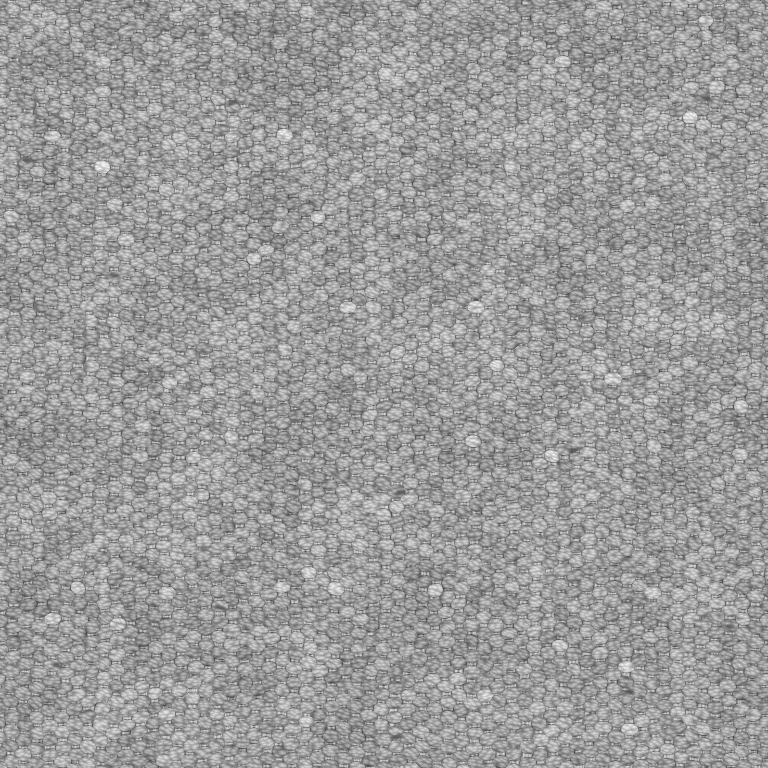
Reproduce this texture procedurally as a WebGL 1 fragment shader.

```glsl
precision highp float;
// Grey plain-weave cloth: rounded weft bumps on two interleaved lattices, with
// warp fibres showing in the gaps. Cellular noise gives the fibres, layered
// sines bend the threads and tint broad patches, hashes vary single bumps.
uniform vec2 u_resolution;

const vec2 REPEATS = vec2(30.0, 51.0);     // bumps across and down per lattice
const vec2 BUMP_RADIUS = vec2(0.31, 0.41); // in lattice cells
const vec2 WEFT_FIBRES = vec2(125.0, 270.0);
const vec2 WARP_FIBRES = vec2(290.0, 120.0);
const vec2 SLUB_GRID = vec2(9.0, 13.0);
const float TAU = 6.2831853;

float hash(vec2 p) {
  vec3 q = fract(vec3(p.xyx) * 0.1031);
  q += dot(q, q.yzx + 33.33);
  return fract((q.x + q.y) * q.z);
}

vec2 hash2(vec2 p) {
  return vec2(hash(p + 3.7), hash(p + 91.3));
}

// Distance to the nearest scattered point
float cellular(vec2 p) {
  vec2 cell = floor(p);
  float nearest = 2.0;
  for (int y = -1; y <= 1; y++) {
    for (int x = -1; x <= 1; x++) {
      vec2 id = cell + vec2(float(x), float(y));
      nearest = min(nearest, length(id + hash2(id) - p));
    }
  }
  return nearest;
}

// Smooth drift of the threads, in lattice cells
vec2 threadDrift(vec2 uv) {
  vec2 a = TAU * uv;
  return vec2(0.09 * sin(3.0 * a.y + 2.0 * sin(a.x)) + 0.04 * sin(11.0 * a.y + 5.0 * a.x),
              0.16 * sin(2.0 * a.x + a.y) + 0.07 * sin(9.0 * a.x - 4.0 * a.y));
}

// Broad light and dark areas, about -1 to 1
float patches(vec2 uv) {
  vec2 a = TAU * uv;
  float broad = sin(2.0 * a.x - 3.0 * a.y + 2.0 * sin(a.y + 2.0 * a.x));
  float small = sin(7.0 * a.x + 2.0 * sin(5.0 * a.y)) * sin(6.0 * a.y + 2.0 * sin(4.0 * a.x));
  return 0.5 * broad + 0.5 * small;
}

// One bump lattice: x = elliptical distance (1 at the rim), y = height in the
// bump from -1 to 1, zw = lattice cell
vec4 bumpLattice(vec2 p, float offset) {
  vec2 id = floor(p - offset + 0.5);
  vec2 key = id + 200.0 * offset;
  vec2 jitter = 0.06 * (hash2(key) - 0.5);
  vec2 radius = BUMP_RADIUS * (0.92 + 0.18 * hash2(key + 17.0));
  vec2 q = (p - offset - id - jitter) / radius;
  return vec4(pow(dot(pow(abs(q), vec2(2.3)), vec2(1.0)), 1.0 / 2.3), q.y, key);
}

// Rare dark knots in the yarn
float slub(vec2 uv) {
  vec2 p = uv * SLUB_GRID;
  vec2 id = floor(p);
  vec2 center = 0.25 + 0.5 * hash2(id);
  vec2 q = (fract(p) - center) / SLUB_GRID / vec2(0.011, 0.005);
  q.y += 0.4 * sin(2.0 * q.x + TAU * hash(id));
  float present = step(0.91, hash(id + 41.0));
  return present * (1.0 - smoothstep(0.2, 1.1, length(q)));
}

float bumpTone(vec4 bump, float fibre) {
  float random = hash(bump.zw + 7.0);
  float fleck = smoothstep(0.95, 1.0, hash(bump.zw + 53.0));
  float dome = 0.65 - 0.13 * pow(min(bump.x, 1.1), 4.0) + 0.025 * bump.y;
  return dome + 0.13 * (random - 0.5) + 0.11 * fleck + 0.36 * fibre;
}

float gapTone(float rim, float fibre) {
  return mix(0.43, 0.70, smoothstep(1.0, 1.2, rim)) + 0.36 * fibre;
}

void main() {
  vec2 uv = gl_FragCoord.xy / u_resolution;
  vec2 p = uv * REPEATS + threadDrift(uv);

  // Nearest bump of the two lattices
  vec4 even = bumpLattice(p, 0.0);
  vec4 odd = bumpLattice(p, 0.5);
  vec4 bump = even;
  if (odd.x < even.x) bump = odd;

  // Fibres lean a little differently on each bump
  float lean = 0.5 * (hash(bump.zw + 29.0) - 0.3);
  float weft = 0.47 - cellular((uv + vec2(0.0, lean * uv.x)) * WEFT_FIBRES);
  float warp = 0.47 - cellular(uv * WARP_FIBRES);

  // Bumps over gaps, with soft rims
  float cover = 1.0 - smoothstep(0.90, 1.06, bump.x);
  float tone = mix(gapTone(bump.x, warp), bumpTone(bump, weft), cover);

  // Yarn streaks, patches and knots
  float column = hash(vec2(floor(p.x * 2.0 + 0.5), 5.0)) - 0.5;
  tone += 0.03 * column + 0.028 * patches(uv);
  tone = mix(tone, 0.30, 0.75 * slub(uv));
  gl_FragColor = vec4(vec3(clamp(tone, 0.0, 1.0)), 1.0);
}
```
